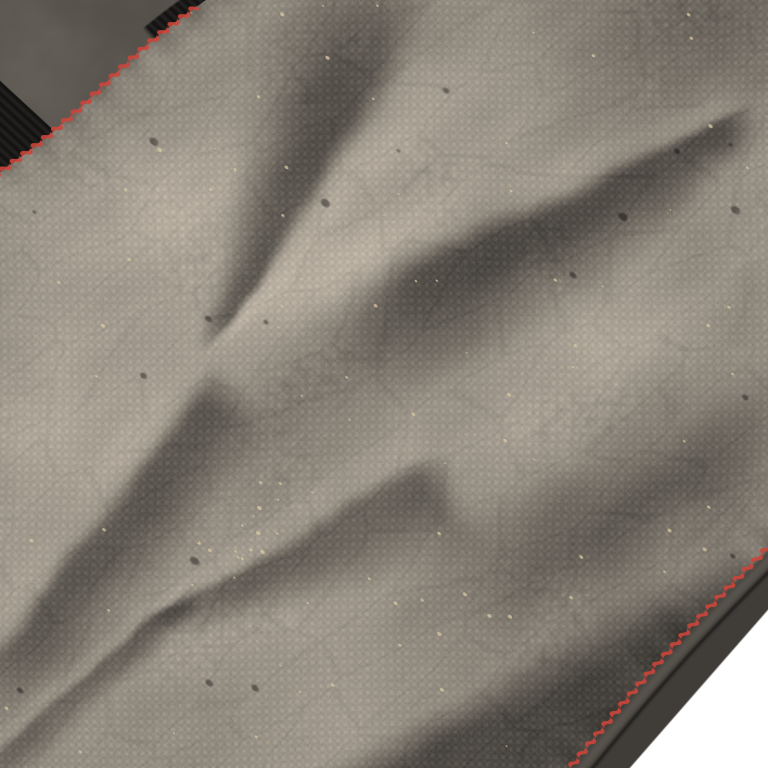
Give the GLSL for this texture, as a Shadertoy shader.

```glsl
// Draws creased grey tarpaulin with woven grain, soft folds and red stitched hems.

const vec3 CLOTH_TINT = vec3(1.0, 0.95, 0.875);
const vec3 THREAD_RED = vec3(0.80, 0.27, 0.23);
const vec3 STRAP_BLACK = vec3(0.12, 0.115, 0.11);
const vec3 GRIT_PALE = vec3(0.86, 0.79, 0.64);

vec2 hash2(vec2 c) {
    vec3 q = fract(vec3(c.xyx) * vec3(0.1031, 0.1030, 0.0973));
    q += dot(q, q.yzx + 33.33);
    return fract((q.xx + q.yz) * q.zy);
}

// Distances to the nearest and second nearest cell points
vec2 cellular(vec2 p) {
    vec2 cell = floor(p), near = vec2(8.0);
    for (int y = -1; y <= 1; y++)
    for (int x = -1; x <= 1; x++) {
        vec2 c = cell + vec2(x, y);
        float d = length(c + hash2(c) - p);
        near = d < near.x ? vec2(d, near.x) : vec2(near.x, min(near.y, d));
    }
    return near;
}

// Layered sines, about -1 to 1
float ripples(vec2 p) {
    float sum = 0.0, amp = 0.5;
    for (int i = 0; i < 5; i++) {
        sum += amp * sin(p.x + 1.3 * sin(p.y)) * cos(0.8 * p.y + 0.7);
        p = mat2(0.8, 0.6, -0.6, 0.8) * p * 1.9 + 2.1;
        amp *= 0.58;
    }
    return sum;
}

// x runs along the line from a to b, y to its left
vec2 lineCoords(vec2 p, vec2 a, vec2 b) {
    vec2 dir = normalize(b - a);
    return vec2(dot(p - a, dir), dot(p - a, vec2(-dir.y, dir.x)));
}

// Tapered shadow: crisp and lit on the right, fading to the left
float fold(vec2 p, vec2 a, vec2 b, float widthA, float widthB) {
    vec2 q = lineCoords(p, a, b);
    float t = q.x / length(b - a);
    float x = q.y / mix(widthA, widthB, clamp(t, 0.0, 1.0));
    float shadow = smoothstep(-0.14, 0.16, x) * (1.0 - smoothstep(0.25, 1.25, x));
    float ridge = exp(-pow((x + 0.3) / 0.22, 2.0));
    float ends = smoothstep(-0.04, 0.08, t) * (1.0 - smoothstep(0.7, 1.15, t));
    return (shadow - 0.18 * ridge) * ends;
}

// Soft ellipse lying along the rising diagonal
float glow(vec2 p, vec2 centre, vec2 radius) {
    vec2 q = lineCoords(p, centre, centre + vec2(0.8, 0.6)) / radius;
    return exp(-dot(q, q));
}

// Scattered specks: one candidate per cell, kept by chance
float specks(vec2 p, float scale, float chance, float size, float px) {
    vec2 cell = floor(p * scale), rnd = hash2(cell + scale);
    vec2 offset = (fract(p * scale) - 0.25 - 0.5 * hash2(cell + 7.0)) / scale;
    offset.x += 0.4 * offset.y;
    float r = size * (0.5 + rnd.y);
    return step(rnd.x, chance) * (1.0 - smoothstep(r - px, r + px, length(offset)));
}

float stitches(vec2 q, float px) {
    float dash = abs(fract(q.x / 0.017) - 0.5);
    float slant = q.y - 0.0025 * sin(q.x * 370.0);
    float body = 1.0 - smoothstep(0.0028 - px, 0.0028 + px, abs(slant));
    return body * (1.0 - 0.75 * smoothstep(0.38, 0.46, dash));
}

float clothShade(vec2 p) {
    vec2 w = p + 0.013 * vec2(ripples(p * 11.0), ripples(p * 10.0 + 4.0));
    float v = 0.595 + 0.05 * ripples(p * 7.0 + 1.0);

    // Broad light and shade
    v += 0.09 * glow(w, vec2(0.25, 0.76), vec2(0.17, 0.08));
    v += 0.08 * glow(w, vec2(0.58, 0.80), vec2(0.20, 0.10));
    v += 0.09 * glow(w, vec2(0.40, 0.62), vec2(0.15, 0.05));
    v += 0.08 * glow(w, vec2(0.08, 0.43), vec2(0.20, 0.13));
    v += 0.08 * glow(w, vec2(0.76, 0.51), vec2(0.18, 0.08));
    v -= 0.17 * glow(w, vec2(0.90, 1.00), vec2(0.24, 0.16));
    v -= 0.20 * glow(w, vec2(0.75, 0.30), vec2(0.22, 0.11));
    v -= 0.12 * glow(w, vec2(0.92, 0.40), vec2(0.14, 0.04));
    v -= 0.10 * glow(w, vec2(0.46, 0.53), vec2(0.20, 0.06));

    // Main folds
    v -= 0.27 * fold(w, vec2(0.28, 0.55), vec2(0.56, 0.98), 0.025, 0.20);
    v -= 0.25 * fold(w, vec2(0.97, 0.86), vec2(0.45, 0.61), 0.05, 0.17);
    v -= 0.22 * fold(w, vec2(0.28, 0.52), vec2(-0.06, 0.08), 0.09, 0.10);
    v -= 0.21 * fold(w, vec2(0.57, 0.40), vec2(0.20, 0.20), 0.12, 0.04);
    v -= 0.18 * fold(w, vec2(0.25, 0.24), vec2(-0.05, -0.02), 0.035, 0.05);
    v -= 0.27 * fold(w, vec2(0.96, 0.25), vec2(0.36, -0.05), 0.30, 0.20);

    // Diagonal crinkles and worn patches
    vec2 along = lineCoords(w, vec2(0.0), vec2(0.8, 0.6));
    vec2 facet = cellular(along * vec2(7.0, 17.0));
    v += 0.055 * (facet.x - 0.45) - 0.03 * (1.0 - smoothstep(0.0, 0.10, facet.y - facet.x));
    float worn = smoothstep(0.15, 0.6, ripples(p * 15.0 + 8.0));
    v += 0.07 * worn * (0.5 - cellular(w * 75.0).x);

    // Woven dots and fine grain
    vec2 weave = sin(6.2832 * 98.0 * (p + 0.004 * sin(p.yx * 9.0)));
    v += 0.024 * weave.x * weave.y + 0.01 * (weave.x + weave.y);
    return max(v + 0.03 * (hash2(floor(p * 420.0)).x - 0.5), 0.2);
}

void mainImage(out vec4 fragColor, in vec2 fragCoord) {
    vec2 p = fragCoord / iResolution.xy;
    float px = 0.8 / iResolution.y;
    vec3 color = CLOTH_TINT * clothShade(p);

    // Grit and dark pits
    float grit = specks(p, 34.0, 0.06, 0.0017, px);
    grit += specks(p, 90.0, 0.35 * glow(p, vec2(0.32, 0.29), vec2(0.07, 0.025)), 0.002, px);
    color = mix(color, GRIT_PALE, 0.75 * min(grit, 1.0));
    color *= 1.0 - 0.38 * specks(p, 13.0, 0.13, 0.004, 2.0 * px);

    // Upper left flap with its webbing strap
    vec2 seam = lineCoords(p, vec2(0.0, 0.776), vec2(0.25, 0.985));
    seam.y += 0.004 * sin(seam.x * 18.0);
    float flap = smoothstep(-px, px, seam.y);
    color *= 1.0 - 0.3 * exp(-abs(seam.y) * 50.0) * (0.7 + 0.3 * sin(seam.x * 120.0));
    color = mix(color, CLOTH_TINT * (0.36 + 0.05 * ripples(p * 12.0)), flap);
    float strapEdge = lineCoords(p, vec2(0.0, 0.895), vec2(0.065, 0.835)).y;
    float strap = 1.0 - smoothstep(-px, px, strapEdge);
    strap = max(strap, smoothstep(0.26, 0.27, seam.x) * (1.0 - smoothstep(0.018, 0.022, seam.y)));
    float ribs = 0.85 + 0.25 * sin(strapEdge * 650.0);
    color = mix(color, STRAP_BLACK * ribs, flap * strap);

    // Lower right hem, puckered along its seam
    vec2 hem = lineCoords(p, vec2(0.742, 0.0), vec2(1.0, 0.287));
    hem.y -= 0.006 * sin(hem.x * 8.1);
    float pucker = exp(-abs(hem.y) * 40.0) * (0.6 + 0.4 * sin(hem.x * 85.0 + 2.0 * sin(hem.x * 31.0)));
    color *= 1.0 - 0.3 * pucker;
    float hemTone = 0.25 + 0.09 * exp(-pow((hem.y + 0.012) / 0.008, 2.0));
    hemTone -= 0.12 * exp(-pow((hem.y + 0.023) / 0.003, 2.0));
    color = mix(color, CLOTH_TINT * hemTone, 1.0 - smoothstep(-0.006, 0.002, hem.y));

    // Red thread, then the white ground beyond the edge
    float thread = max(stitches(hem, px), stitches(seam, px) * step(seam.x, 0.335));
    color = mix(color, THREAD_RED, 0.9 * thread);
    float edge = lineCoords(p, vec2(0.82, 0.0), vec2(1.0, 0.206)).y;
    color = mix(vec3(1.0), color, smoothstep(-1.5 * px, 1.5 * px, edge));
    fragColor = vec4(color, 1.0);
}
```
